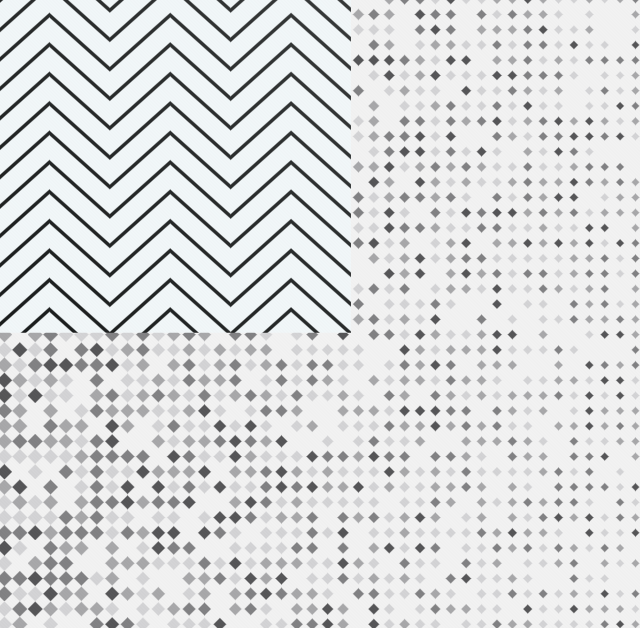
Write a WebGL 1 fragment shader that draws this pattern.

```glsl
precision highp float;
// Zigzag line panel in the upper left, over a grid of grey diamonds that shrink to the right.

uniform vec2 u_resolution;

const vec3 PAPER = vec3(0.945);
const vec3 PANEL = vec3(0.942, 0.963, 0.970);
const vec3 INK_DARK = vec3(0.10, 0.11, 0.11);
const vec3 INK_SOFT = vec3(0.21, 0.22, 0.22);
const vec2 PANEL_SIZE = vec2(0.5482, 0.5198);

float hash(vec2 cell) {
  vec3 q = fract(cell.xyx * vec3(0.1031, 0.1030, 0.0973));
  q += dot(q, q.yzx + 33.33);
  return fract((q.x + q.y) * q.z);
}

// Coverage of a shape from its signed distance
float fill(float dist, float soft) {
  return 1.0 - smoothstep(-soft, soft, dist);
}

float diamond(vec2 p, float radius) {
  return (abs(p.x) + abs(p.y) - radius) * 0.7071;
}

// Distance to stacked zigzags; peak is the location of one upper tip
float zigzag(vec2 p, vec2 peak, float period, float rise, float spacing) {
  float fall = abs(fract((p.x - peak.x) / period + 0.5) - 0.5) * 2.0 * rise;
  float offset = (p.y - peak.y - fall) / spacing;
  float vertical = abs(fract(offset + 0.5) - 0.5) * spacing;
  float slope = 2.0 * rise / period;
  return vertical / sqrt(1.0 + slope * slope);
}

// Soft round blob of influence
float patchAt(vec2 p, vec2 center, float size) {
  vec2 d = (p - center) / size;
  return exp(-dot(d, d));
}

// Where dots thin out
float clearings(vec2 p) {
  return patchAt(p, vec2(0.19, 0.69), 0.030)
       + patchAt(p, vec2(0.17, 0.82), 0.030)
       + patchAt(p, vec2(0.49, 0.69), 0.035)
       + patchAt(p, vec2(0.73, 0.50), 0.030);
}

// Where dots grow darker
float shadows(vec2 p) {
  return patchAt(p, vec2(0.00, 0.78), 0.050)
       + patchAt(p, vec2(0.24, 0.74), 0.040)
       + patchAt(p, vec2(0.37, 0.75), 0.055)
       + patchAt(p, vec2(0.62, 0.27), 0.050);
}

// Four greys, from pale to charcoal
vec3 dotTone(float pick) {
  float tone = 0.825;
  tone = mix(tone, 0.655, step(0.36, pick));
  tone = mix(tone, 0.505, step(0.66, pick));
  tone = mix(tone, 0.335, step(0.89, pick));
  return vec3(tone, tone, tone + 0.008);
}

vec3 diamondField(vec2 p, vec3 ground, float soft) {
  vec2 pitch = vec2(0.02405, 0.02382);
  vec2 firstDot = vec2(0.0069, -0.0012);
  vec2 cell = floor((p - firstDot) / pitch + 0.5);
  vec2 center = firstDot + cell * pitch;
  float radius = mix(0.0120, 0.0060, center.x);

  float shown = step(0.13 + 0.4 * clearings(center), hash(cell + 17.0));
  float pick = hash(cell + 71.0) + 0.2 * shadows(center);
  float cover = fill(diamond(p - center, radius), soft) * shown;
  return mix(ground, dotTone(pick), cover);
}

vec3 zigzagPanel(vec2 p, float soft) {
  float dist = zigzag(p, vec2(0.0772, 0.0236), 0.1888, 0.0846, 0.0460);
  float fade = clamp(p.x - p.y + 0.5, 0.0, 1.0);
  vec3 ink = mix(INK_DARK, INK_SOFT, fade);
  return mix(PANEL, ink, fill(dist - 0.0027, soft));
}

// Faint diagonal weave of the paper
float weave(vec2 p) {
  return 0.005 * sin((p.x - p.y) * 1200.0);
}

void main() {
  // Width is one unit; y runs down from the top edge
  vec2 p = vec2(gl_FragCoord.x, u_resolution.y - gl_FragCoord.y) / u_resolution.x;
  float soft = 0.8 / u_resolution.x;

  vec3 field = diamondField(p, PAPER, soft);
  vec3 panel = zigzagPanel(p, soft);
  vec2 outside = p - PANEL_SIZE;
  float inPanel = fill(max(outside.x, outside.y), soft * 0.6);

  gl_FragColor = vec4(mix(field, panel, inPanel) + weave(p), 1.0);
}
```
